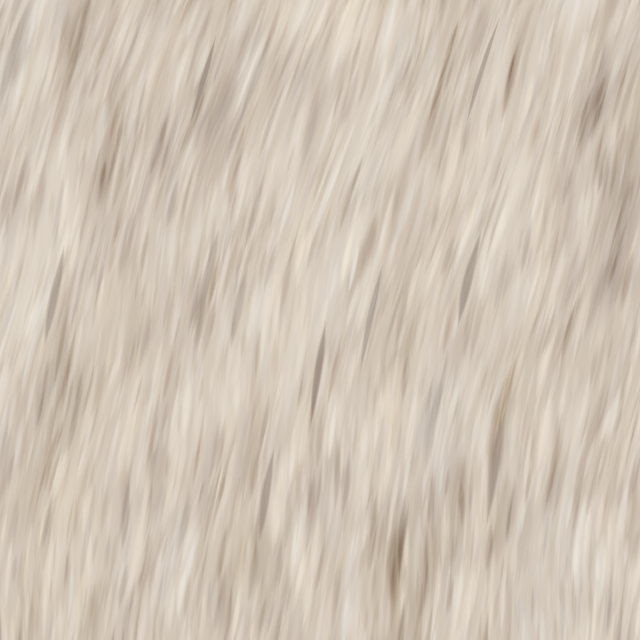
A three.js fragment shader for this texture:

```glsl
varying vec2 vUv;

vec4 hash4(vec2 cell, float seed) {
  vec4 mixed = vec4(dot(cell, vec2(127.1, 311.7)), dot(cell, vec2(269.5, 183.3)),
                    dot(cell, vec2(419.2, 371.9)), dot(cell, vec2(74.7, 246.1)));
  return fract(sin(mixed + seed * 17.3) * 43758.5);
}

// Scattered lens-shaped strands: x = signed tone, y = signed tint, z = coverage
vec3 strands(vec2 p, vec2 cells, vec2 halfSize, float share, float core, float seed) {
  vec2 q = p * cells;
  vec3 total = vec3(0.0);
  for (int j = -1; j <= 1; j++) {
    for (int i = -1; i <= 1; i++) {
      vec2 cell = floor(q) + vec2(float(i), float(j));
      vec4 place = hash4(cell, seed);
      vec4 look = hash4(cell, seed + 5.0);
      vec2 d = q - cell - place.xy;
      d.x += d.y * (place.z - 0.5) * 0.3;
      d /= halfSize * mix(vec2(0.5), vec2(1.0), vec2(place.w, look.w));
      float lens = 1.0 - smoothstep(core, 1.0, abs(d.x) + d.y * d.y);
      float kept = step(look.z, share) * mix(0.3, 1.0, look.x * look.x);
      total += lens * vec3(look.xy * 2.0 - 1.0, kept);
    }
  }
  return total;
}

void main() {
  // Lean grows stronger towards the top, with a gentle sway
  vec2 p = vUv;
  p.x -= 0.1 * p.y + 0.11 * p.y * p.y;
  p.x += 0.005 * sin(p.y * 9.0 + p.x * 7.0) + 0.003 * sin(p.y * 17.0 - p.x * 23.0);

  // Soft patches down to fine fibres
  vec2 dense = vec2(0.75, 0.95);
  vec3 patches = strands(p, vec2(7.0, 3.5), dense, 1.0, 0.2, 1.0);
  vec3 locks = strands(p, vec2(30.0, 7.0), dense, 1.0, 0.2, 2.0);
  vec3 fibres = strands(p, vec2(72.0, 11.0), dense, 1.0, 0.2, 3.0);
  vec3 hairs = strands(p, vec2(125.0, 18.0), dense, 1.0, 0.2, 4.0);
  vec2 shade = patches.xy * vec2(0.056, 0.6) + locks.xy * vec2(0.06, 0.7)
             + fibres.xy * vec2(0.066, 0.7) + hairs.xy * vec2(0.042, 0.5);

  // Few distinct dark and pale flecks
  float darkFleck = strands(p, vec2(12.0, 4.5), vec2(0.13, 0.5), 0.33, 0.4, 6.0).z;
  float paleFleck = strands(p, vec2(16.0, 7.0), vec2(0.1, 0.45), 0.07, 0.4, 7.0).z;
  float tone = shade.x - 2.2 * shade.x * shade.x;

  vec3 sand = vec3(0.823, 0.776, 0.717);
  vec3 color = sand + tone * vec3(1.0, 1.12, 1.17);
  color += shade.y * vec3(0.006, 0.0, -0.012);
  color = mix(color, vec3(0.53, 0.48, 0.44), min(darkFleck, 1.0) * 0.65);
  color = mix(color, vec3(0.92, 0.9, 0.87), min(paleFleck, 1.0) * 0.7);
  gl_FragColor = vec4(color, 1.0);
}
```
